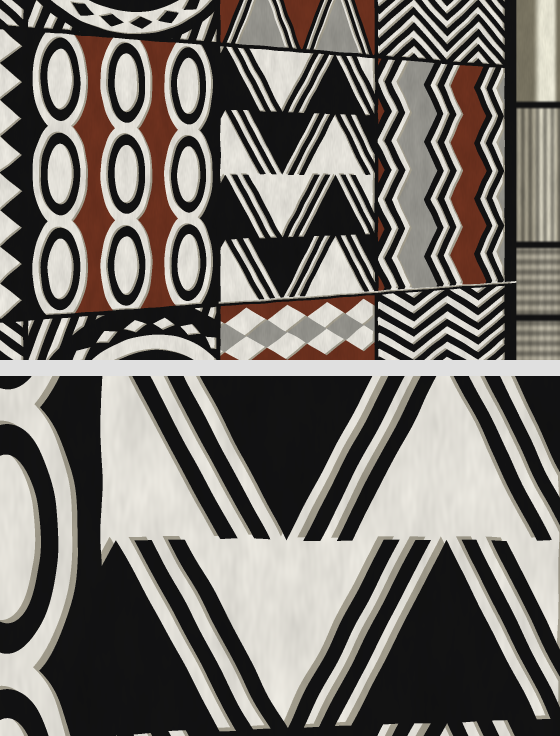
Top, the full canvas; bottom, a detail of the centre.
This pattern is drawn by a Shadertoy shader. Its source:

```glsl
// Wall of carved, painted panels in perspective: ovals, triangles, zigzags, diamonds.
#define WHITE vec3(0.88, 0.87, 0.84)
#define INK vec3(0.068, 0.068, 0.07)
#define CLAY vec3(0.41, 0.185, 0.115)
#define GREY vec3(0.57, 0.565, 0.54)
#define SHADE vec3(0.62, 0.60, 0.54)
#define VIEW vec2(7.68, 4.94)
#define OVALS 3.0
#define BANDS 4.0
#define SEAM 0.012
#define BEVEL vec2(0.026, 0.016)
#define WOBBLE 0.016
#define SAMPLES 3

const float PI = 3.14159265;

vec2 hashGradient(vec2 c) {
    vec2 h = vec2(dot(c, vec2(127.1, 311.7)), dot(c, vec2(269.5, 183.3)));
    return fract(sin(h) * 43758.5) * 2.0 - 1.0;
}

float gradientNoise(vec2 p) {
    vec2 i = floor(p), f = p - i, s = f * f * (3.0 - 2.0 * f), e = vec2(1, 0);
    float a = dot(hashGradient(i), f), b = dot(hashGradient(i + e.xy), f - e.xy);
    float c = dot(hashGradient(i + e.yx), f - e.yx), d = dot(hashGradient(i + 1.0), f - 1.0);
    return mix(mix(a, b, s.x), mix(c, d, s.x), s.y);
}

// Distance to the nearest multiple of the period
float fold(float x, float period) {
    return abs(fract(x / period + 0.5) - 0.5) * period;
}

vec3 inkOrWhite(bool white) { return white ? WHITE : INK; }

vec3 ovalPanel(vec2 q) {
    vec2 c = fract(q * OVALS) - 0.5;
    if (length(c / vec2(0.19, 0.32)) < 1.0) return WHITE;
    if (length(c / vec2(0.29, 0.435)) < 1.0) return INK;
    if (length(c / vec2(0.405, 0.56)) < 1.0) return WHITE;
    return abs(q.x - 0.5) < 0.5 - 0.5 / OVALS ? CLAY : INK;
}

// Bands of up and down triangles parted by slanted stripes
vec3 trianglePanel(vec2 q, float axis, float halfPeriod, bool tinted) {
    float b = q.y * BANDS;
    float s = fold(q.x - axis, 2.0 * halfPeriod) - 0.6 * halfPeriod * (1.0 - fract(b));
    float stripe = s / (0.1 * halfPeriod);
    if (tinted && stripe < 0.0) return CLAY;
    if (tinted && stripe > 4.0) return GREY;
    bool outer = sin(PI * clamp(stripe, -0.5, 4.5)) > 0.0;
    bool flipped = !tinted && mod(floor(b), 2.0) > 0.5;
    return inkOrWhite(outer == flipped);
}

// Upright zigzag ribbons between grey and clay fields
vec3 ribbonPanel(vec2 q) {
    float sway = 0.1 - 4.0 * 0.2 * fold(q.y - 0.23, 0.25);
    float w = (q.x - sway + 0.05 - 0.107) / 0.388;
    float local = (w - floor(w + 0.5)) * 0.388;
    if (abs(local) < 0.1) return inkOrWhite(mod(floor((local + 0.1) / 0.05), 2.0) > 0.5);
    return mod(floor(w), 2.0) < 0.5 ? GREY : CLAY;
}

vec3 chevronPanel(vec2 q, float slope) {
    float t = fold(q.x - 0.27, 0.5);
    return inkOrWhite(sin(2.0 * PI * (q.y - slope * t) / 0.067) > 0.0);
}

// Large ring edged by small diamonds, slanted stripes in the corners
vec3 medallionPanel(vec2 q, float centre, bool inverse) {
    vec2 c = (q - vec2(centre, 0.5)) / vec2(0.53, 0.407);
    float r = length(c), turn = atan(c.y, c.x) / (2.0 * PI) * 24.0;
    if (r > 1.29) return inkOrWhite(sin(q.x * 72.0 + q.y * 38.0) > 0.0);
    if (r > 1.2) return INK;
    bool diamond = abs(fract(turn) - 0.5) / 0.4 + abs(r - 1.1) / 0.057 < 1.0;
    bool white = diamond || (r > 0.86 && r < 1.0);
    return inkOrWhite(white != inverse);
}

vec3 diamondPanel(vec2 q) {
    vec2 g = (q - vec2(0.663, 0.075)) / vec2(0.25, 0.11);
    bool whole = fold(g.x, 1.0) + fold(g.y, 1.0) < 0.5;
    if (whole) return abs(floor(g.y + 0.5) - 0.5) < 1.0 ? WHITE : CLAY;
    return floor(g.y) == 0.0 ? GREY : CLAY;
}

// Blurred daylight behind the wall
vec3 backdrop(vec2 p) {
    float pane = smoothstep(7.3, 7.42, p.x) * (1.0 - smoothstep(7.58, 7.66, p.x));
    vec3 c = mix(vec3(0.46, 0.44, 0.37), vec3(0.90, 0.89, 0.82), pane);
    float ribs = 0.5 + 0.5 * sin(p.x * 62.0), slats = 0.5 + 0.5 * sin(p.y * 45.0);
    if (p.y > 1.42) c = mix(c, SHADE, 0.6) * (0.72 + 0.4 * ribs);
    if (p.y > 3.35) c = mix(SHADE, c, 0.3) * (0.7 + 0.35 * slats);
    float rail = min(abs(p.y - 1.44), min(abs(p.y - 3.36), abs(p.y - 4.36)));
    return mix(INK, c, smoothstep(0.02, 0.07, rail));
}

vec3 wall(vec2 p) {
    // Perspective: equal panels in warped coordinates
    vec2 g = vec2(-log(1.0 - 0.0664 * p.x) / 0.198 - 0.12,
                  (p.y - 0.37 - 0.079 * p.x) / (4.03 - 0.152 * p.x));
    vec2 cell = floor(g), q = fract(g), gap = min(q, 1.0 - q);
    if (g.x > 1.0 && abs(g.y - 0.994) < 0.004) return WHITE;
    if (gap.x < SEAM || gap.y < 0.6 * SEAM || g.x > 3.0) return INK;
    bool above = cell.y < 0.0, middle = cell.y == 0.0;
    if (cell.x < 0.0) return middle ? inkOrWhite(p.x < 0.3 - 4.8 * fold(q.y - 0.06, 0.125))
                                    : chevronPanel(q, 0.6);
    if (cell.x < 1.0) return middle ? ovalPanel(q) : medallionPanel(q, above ? 0.5 : 0.62, above);
    if (cell.x < 2.0) return middle ? trianglePanel(q, 0.38, 0.34, false)
                           : above ? trianglePanel(q, 0.5, 0.24, true) : diamondPanel(q);
    return middle ? ribbonPanel(q) : chevronPanel(q, above ? 0.6 : -0.4);
}

void mainImage(out vec4 fragColor, in vec2 fragCoord) {
    vec2 scale = VIEW / iResolution.xy;
    vec2 base = vec2(fragCoord.x, iResolution.y - fragCoord.y) * scale;
    // Hand-cut wobble and brushed wear
    vec2 wobble = WOBBLE * vec2(gradientNoise(base * 4.0), gradientNoise(base * 4.0 + 31.0));
    float wear = gradientNoise(base * vec2(9.0, 3.0)) + 0.5 * gradientNoise(base * vec2(45.0, 12.0));
    vec3 sum = vec3(0);
    for (int k = 0; k < SAMPLES * SAMPLES; k++) {
        vec2 jitter = (vec2(k % SAMPLES, k / SAMPLES) + 0.5) / float(SAMPLES) - 0.5;
        vec2 p = base + jitter * scale;
        vec3 c = p.x > 7.08 ? backdrop(p) : wall(p + wobble);
        // Carved edge: pale paint falls into shade beside a darker field
        if (p.x < 7.0 && c.r > 0.8 && wall(p + wobble + BEVEL).r < 0.8) c = SHADE;
        sum += c;
    }
    vec3 colour = sum / float(SAMPLES * SAMPLES) * (1.0 + 0.1 * wear);
    fragColor = vec4(colour, 1.0);
}
```
